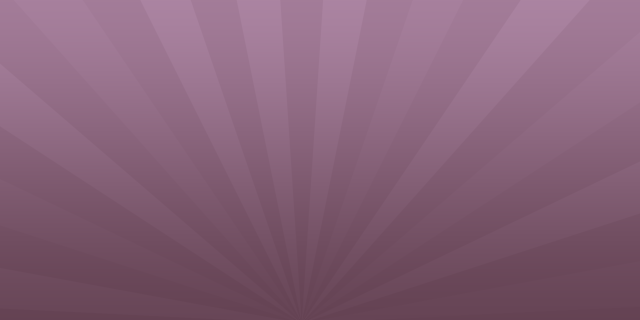
This background is drawn by a WebGL 1 fragment shader. Its source:

```glsl
precision highp float;

// Mauve sunburst: broad light rays fan out from a hub just below the canvas.
// Each ray is an odd-numbered slice of the angle about the hub, laid over an
// eased vertical gradient, with strong and faint rays taking turns.

uniform vec2 u_resolution;

const vec2  HUB          = vec2(0.4714, -0.0104);    // fraction of the canvas
const float RAY_ANGLE    = 0.1323;                   // radians per slice
const vec3  TOP_COLOR    = vec3(0.638, 0.485, 0.597);
const vec3  BOTTOM_COLOR = vec3(0.393, 0.260, 0.325);
const float EASE         = 0.55;                     // flattening at both ends
const vec3  RAY_TINT     = vec3(0.031, 0.031, 0.035);
const float FAINT_RAY    = 0.5;                      // strength of faint rays
const float LOW_FADE     = 0.45;                     // ray strength at the bottom

// Strength of a ray by its odd index; the two beside the vertical are strong.
float rayStrength(float index) {
    bool strong = mod(index + 0.5, 4.0) < 2.0 || abs(index) < 1.5;
    return strong ? 1.0 : FAINT_RAY;
}

// Light added by the rays at a point relative to the hub, in canvas heights.
float rayLight(vec2 p) {
    float slice = atan(p.x, p.y) / RAY_ANGLE;
    float index = 2.0 * floor(slice * 0.5) + 1.0;
    float offset = abs(slice - index);

    // Edge softness of about one pixel, measured in slices
    float soft = 0.75 / (u_resolution.y * length(p) * RAY_ANGLE);
    soft = clamp(soft, 0.0001, 0.5);
    float coverage = 1.0 - smoothstep(0.5 - soft, 0.5 + soft, offset);
    return coverage * rayStrength(index);
}

void main() {
    vec2 uv = gl_FragCoord.xy / u_resolution;
    vec2 p = (gl_FragCoord.xy - HUB * u_resolution) / u_resolution.y;

    // Vertical gradient, then the rays, which fade toward the hub
    float height = mix(uv.y, smoothstep(0.0, 1.0, uv.y), EASE);
    vec3 color = mix(BOTTOM_COLOR, TOP_COLOR, height);
    color += RAY_TINT * rayLight(p) * mix(LOW_FADE, 1.0, uv.y);

    gl_FragColor = vec4(color, 1.0);
}
```
